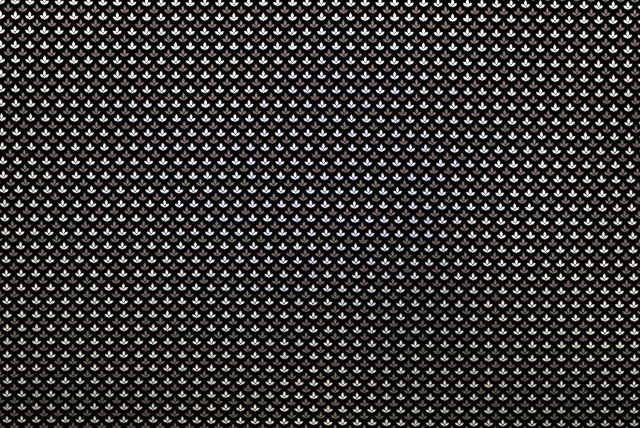
This pattern is drawn by a Shadertoy shader. Its source:

```glsl
float hash(vec2 p) {
    p = fract(p * vec2(0.1031, 0.1137));
    p += dot(p, p.yx + 33.33);
    return fract((p.x + p.y) * p.x * 91.7);
}

float valueNoise(vec2 p) {
    vec2 i = floor(p), f = fract(p);
    f = f * f * (3.0 - 2.0 * f);
    return mix(mix(hash(i), hash(i + vec2(1, 0)), f.x),
               mix(hash(i + vec2(0, 1)), hash(i + vec2(1, 1)), f.x), f.y);
}

// Pointed leaf along y: the overlap of two discs
float leaf(vec2 p, float halfLength, float halfWidth) {
    float offset = (halfLength * halfLength - halfWidth * halfWidth) / (2.0 * halfWidth);
    return length(vec2(abs(p.x) + offset, p.y)) - offset - halfWidth;
}

// Upright centre leaf, two spreading side leaves and a short foot
float sprig(vec2 p) {
    p.x = abs(p.x);
    float d = leaf(p - vec2(0.0, 0.1), 0.19, 0.092);
    vec2 q = p - vec2(0.155, -0.08);
    q = mat2(0.6, 0.8, -0.8, 0.6) * q;
    d = min(d, leaf(q, 0.165, 0.082));
    return min(d, length((p - vec2(0.0, -0.18)) * vec2(0.75, 1.0)) - 0.05);
}

// Fabric coordinates: one unit per repeat, rows tightening towards the bottom
vec2 fabric(vec2 uv) {
    float down = 1.0 - uv.y;
    float sag = 0.22 * uv.x + 0.05 * sin(uv.x * 5.0 + down * 3.0);
    float row = 29.3 * down + 1.4 * down * down * down - sag;
    float column = uv.x * 29.35 - 0.5 * down + 0.08 * sin(down * 7.0);
    return vec2(column, -row);
}

void mainImage(out vec4 fragColor, in vec2 fragCoord) {
    vec2 uv = fragCoord / iResolution.y;
    vec2 centred = fragCoord / iResolution.xy - 0.5;
    vec2 p = fabric(uv);
    float soft = 0.04 + 15.0 / iResolution.y;

    // Near-black ground with faint mottling
    vec3 col = vec3(0.012, 0.011, 0.013) + 0.012 * valueNoise(p * 5.0);

    // Cool light above the middle, warmer towards the borders
    float edge = smoothstep(0.1, 0.6, length(centred - vec2(0.0, 0.12)));
    vec3 pale = mix(vec3(0.95, 0.96, 1.06), vec3(1.0, 1.0, 0.93), edge);
    float light = 0.92 + 0.3 * centred.y + 0.24 * (valueNoise(uv * 4.0) - 0.5);

    // Pale rows alternate with brown rows set half a repeat aside
    for (int i = 0; i < 2; i++) {
        float layer = float(i);
        vec2 g = p - vec2(0.05, -0.05) + 0.5 * layer;
        vec2 id = floor(g + 0.5);
        vec2 cell = g - id;
        float seed = hash(id + 57.0 + 91.0 * layer);
        cell += 0.03 * (vec2(seed, hash(id.yx + 113.0)) - 0.5);

        float d = sprig(cell) + 0.015 * (seed - 0.5);
        float mask = smoothstep(soft, -soft, d);
        float thread = 0.86 + 0.28 * valueNoise(g * vec2(15.0, 9.0));
        vec3 ink = mix(pale * 1.2, vec3(0.58, 0.51, 0.485), layer);
        ink *= light * thread * mix(0.88, 1.1, seed);
        col = mix(col, ink, mask);
    }

    fragColor = vec4(clamp(col, 0.0, 1.0), 1.0);
}
```
